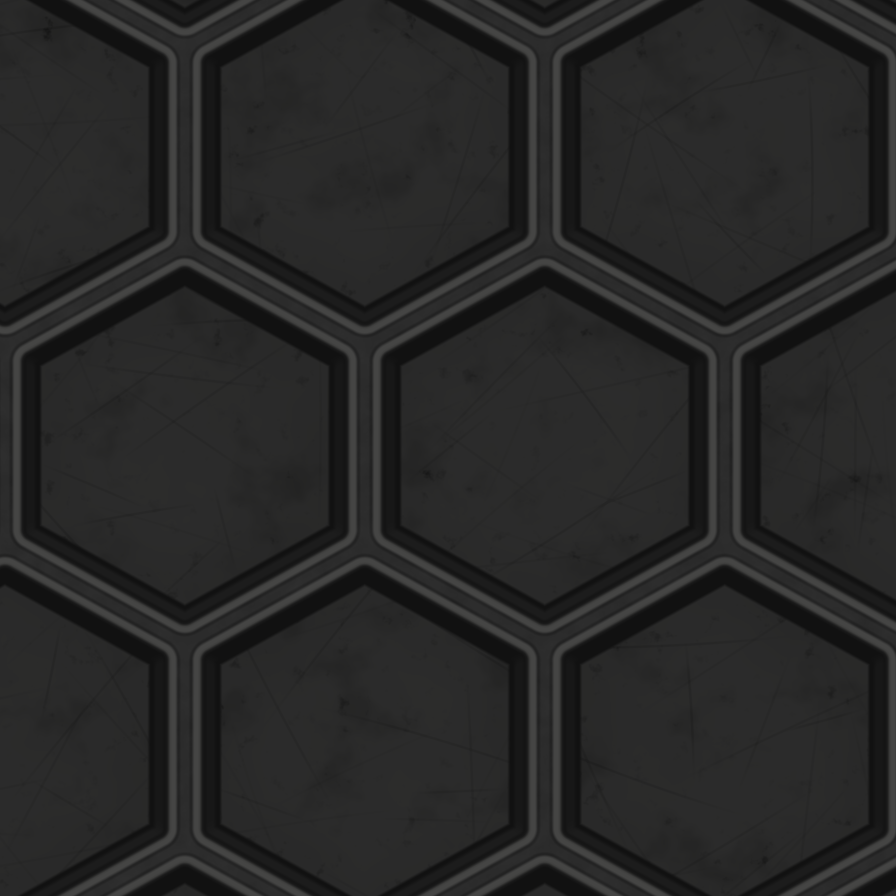
Give the GLSL for this pattern, as a three.js fragment shader.

```glsl
varying vec2 vUv;

const float COLUMN_PITCH = 0.4017;
const float ROW_STRETCH = 1.0437;
const vec2 CENTER = vec2(0.608, 0.5026);
const vec2 LATTICE = vec2(1.0, 1.7320508);

const vec3 PANEL = vec3(0.163, 0.163, 0.162);
const vec3 GROOVE = vec3(0.172);
const vec3 RIM = vec3(0.272, 0.272, 0.268);
const vec3 BEVEL = vec3(0.066);

vec2 hash2(vec2 p) {
  vec3 q = fract(p.xyx * vec3(0.1031, 0.1030, 0.0973));
  q += dot(q, q.yzx + 33.33);
  return fract((q.xx + q.yz) * q.zy);
}

float cornerGradient(vec2 cell, vec2 offset) {
  float angle = 6.2831853 * hash2(cell).x;
  return dot(vec2(cos(angle), sin(angle)), offset);
}

float gradientNoise(vec2 p) {
  vec2 i = floor(p);
  vec2 f = p - i;
  vec2 u = f * f * f * (f * (f * 6.0 - 15.0) + 10.0);
  vec2 e = vec2(1.0, 0.0);
  float low = mix(cornerGradient(i, f), cornerGradient(i + e, f - e), u.x);
  float high = mix(cornerGradient(i + e.yx, f - e.yx), cornerGradient(i + 1.0, f - 1.0), u.x);
  return mix(low, high, u.y);
}

float fbm(vec2 p) {
  float sum = 0.0;
  float gain = 0.6;
  for (int i = 0; i < 4; i++) {
    sum += gain * gradientNoise(p);
    p = mat2(1.6, 1.2, -1.2, 1.6) * p + 7.3;
    gain *= 0.55;
  }
  return sum;
}

// Signed distance to a pointy-topped hexagon
float hexagon(vec2 p, float apothem) {
  const vec3 k = vec3(-0.8660254, 0.5, 0.5773503);
  p = abs(p.yx);
  p -= 2.0 * min(dot(k.xy, p), 0.0) * k.xy;
  p -= vec2(clamp(p.x, -k.z * apothem, k.z * apothem), apothem);
  return length(p) * sign(p.y);
}

// Offset from the nearest cell center
vec2 cellOffset(vec2 p) {
  vec2 a = mod(p + 0.5 * LATTICE, LATTICE) - 0.5 * LATTICE;
  vec2 b = mod(p, LATTICE) - 0.5 * LATTICE;
  return dot(a, a) < dot(b, b) ? a : b;
}

float step2(float edge, float x, float soft) {
  return smoothstep(edge - soft, edge + soft, x);
}

float band(float x, float low, float high, float soft) {
  return step2(low, x, soft) * (1.0 - step2(high, x, soft));
}

float scratches(vec2 p, vec2 id) {
  float sum = 0.0;
  for (int i = 0; i < 16; i++) {
    vec2 a = hash2(id * 17.0 + float(i) * 3.7 + 41.0);
    vec2 b = hash2(id * 29.0 + float(i) * 5.3 + 83.0);
    vec2 dir = vec2(cos(6.2831853 * a.x), sin(6.2831853 * a.x));
    float along = dot(p, dir) - 0.6 * (b.x - 0.5);
    float across = dot(p, vec2(-dir.y, dir.x)) - 0.85 * (a.y - 0.5);
    across += 0.25 * (b.y - 0.5) * along * along;
    float reach = mix(0.12, 0.45, b.x);
    float fade = 1.0 - smoothstep(0.3 * reach, reach, abs(along));
    sum += (1.0 - smoothstep(0.001, 0.006, abs(across))) * fade * mix(0.25, 1.0, b.y);
  }
  return min(sum, 1.3);
}

void main() {
  vec2 p = (vUv - CENTER) * vec2(1.0, ROW_STRETCH) / COLUMN_PITCH;
  vec2 local = cellOffset(p);
  vec2 id = floor((p - local) / (0.5 * LATTICE) + 0.5);

  // Depth from the cell border, with rounded outer corners
  float depth = 0.078 - hexagon(local, 0.422);
  float height = local.y / max(length(local), 0.001);
  float upper = step2(0.5, height, 0.04);
  float lower = step2(0.5, -height, 0.04);

  // Worn panel: broad tone, grime, specks and scratches
  float grime = smoothstep(0.02, 0.45, fbm(p * 4.5 + 19.0));
  float speck = smoothstep(0.18, 0.5, fbm(p * 17.0 + 5.0));
  float edgeWear = 1.0 - smoothstep(0.1, 0.28, depth);
  float wear = 0.022 * grime + speck * (0.012 + 0.03 * grime + 0.02 * edgeWear);
  wear += 0.02 * scratches(local, id) + 0.008 * edgeWear;
  vec3 panel = PANEL + 0.009 * fbm(p * 2.0) + 0.006 - wear;

  // Stepped bevel, shadowed along the top
  float ledge = band(depth, 0.058, 0.084, 0.008);
  vec3 bevel = BEVEL + ledge * mix(0.026, 0.045, lower) * (1.0 - upper);
  bevel += 0.04 * (1.0 - step2(0.052, depth, 0.006));

  // Groove between raised rims
  vec3 groove = GROOVE - 0.035 * band(depth, 0.013, 0.021, 0.004);
  groove += 0.025 * fbm(p * 14.0);
  vec3 rim = RIM - 0.045 * smoothstep(0.034, 0.046, depth);

  vec3 color = mix(groove, rim, step2(0.0235, depth, 0.005));
  color = mix(color, bevel, step2(0.045, depth, 0.005));
  color = mix(color, panel, step2(0.1, depth, 0.006));
  gl_FragColor = vec4(color, 1.0);
}
```
